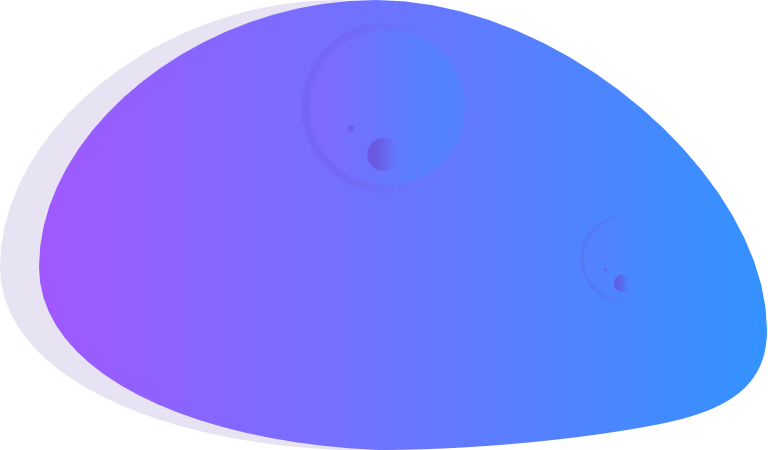
Write a Shadertoy shader that draws this background.

```glsl
const vec2 CANVAS = vec2(7.68, 4.5);
const vec3 PAPER = vec3(1.0);
const vec3 SHADOW = vec3(0.91, 0.89, 0.95);
const vec3 VIOLET = vec3(0.63, 0.345, 1.0);
const vec3 AZURE = vec3(0.20, 0.575, 1.0);
const vec3 INK = vec3(0.42, 0.25, 0.78);
const vec2 GRADIENT_SPAN = vec2(0.39, 7.67);
const vec2 SHADOW_SHIFT = vec2(-0.39, 0.0);
const float RIM_INNER = 0.91;
const float RIM_STRENGTH = 0.16;
const float BALL_STRENGTH = 0.55;
const vec2 BALL_OFFSET = vec2(-0.035, -0.55);
const float BALL_RADIUS = 0.195;
const vec2 DOT_OFFSET = vec2(-0.42, -0.245);
const float DOT_RADIUS = 0.037;
const int CURVES = 5;
const int STEPS = 20;

// Control points of the closed outline, three per cubic curve
const vec2 OUTLINE[16] = vec2[16](
    vec2(0.39, 1.83), vec2(0.39, 3.20), vec2(2.00, 4.50),
    vec2(3.76, 4.50), vec2(5.64, 4.50), vec2(7.67, 2.70),
    vec2(7.67, 1.20), vec2(7.67, 0.65), vec2(7.30, 0.40),
    vec2(6.60, 0.26), vec2(5.90, 0.12), vec2(4.80, 0.00),
    vec2(3.78, 0.00), vec2(1.90, 0.08), vec2(0.39, 0.78),
    vec2(0.39, 1.83));

// Bubbles: centre, radius, and where the rim fades out
const vec4 BUBBLES[2] = vec4[2](
    vec4(3.87, 3.425, 0.855, 0.60),
    vec4(6.24, 1.91, 0.44, 0.20));
// Gradient shift at the left and right side of each bubble
const vec2 BUBBLE_SHIFT[2] = vec2[2](vec2(-0.07, 0.14), vec2(-0.06, 0.0));

vec2 cubic(vec2 a, vec2 b, vec2 c, vec2 d, float t) {
    float s = 1.0 - t;
    return s * s * s * a + 3.0 * s * t * (s * b + t * c) + t * t * t * d;
}

// Signed distance to the outline, negative inside
float blobDistance(vec2 p) {
    float nearest = 1e5;
    float side = 1.0;
    vec2 a = OUTLINE[0];
    for (int c = 0; c < CURVES; c++) {
        int k = 3 * c;
        for (int i = 1; i <= STEPS; i++) {
            vec2 b = cubic(OUTLINE[k], OUTLINE[k + 1], OUTLINE[k + 2],
                           OUTLINE[k + 3], float(i) / float(STEPS));
            vec2 edge = b - a;
            vec2 w = p - a;
            vec2 gap = w - edge * clamp(dot(w, edge) / dot(edge, edge), 0.0, 1.0);
            nearest = min(nearest, dot(gap, gap));
            bool crosses = (a.y > p.y) != (b.y > p.y);
            if (crosses && w.x < edge.x * w.y / edge.y) side = -side;
            a = b;
        }
    }
    return side * sqrt(nearest);
}

float coverage(float d, float pixel) {
    return clamp(0.5 - d / pixel, 0.0, 1.0);
}

vec3 ramp(float t) {
    return mix(VIOLET, AZURE, clamp(t, 0.0, 1.0));
}

// Tinted disc with a fading rim, a ball and a dot
vec3 addBubble(vec3 color, vec2 p, float t, vec4 bubble, vec2 shift, float pixel) {
    vec2 q = (p - bubble.xy) / bubble.z;
    float px = pixel / bubble.z;
    float r = length(q);
    float outer = coverage(r - 1.0, px);
    float inner = coverage(r - RIM_INNER, px);

    float across = smoothstep(-0.9, 0.6, q.x);
    color = mix(color, ramp(t + mix(shift.x, shift.y, across)), inner);

    float rimFade = 1.0 - smoothstep(-0.6, bubble.w, q.x);
    color = mix(color, INK, (outer - inner) * rimFade * RIM_STRENGTH);

    vec2 b = q - BALL_OFFSET;
    float ballFade = 1.0 - smoothstep(-0.8, 1.0, b.x / BALL_RADIUS);
    float ball = coverage(length(b) - BALL_RADIUS, px);
    color = mix(color, INK, ball * ballFade * BALL_STRENGTH);

    float dotMask = coverage(length(q - DOT_OFFSET) - DOT_RADIUS, px);
    return mix(color, INK, dotMask * 0.4);
}

void mainImage(out vec4 fragColor, in vec2 fragCoord) {
    float pixel = CANVAS.y / iResolution.y;
    vec2 p = (fragCoord - 0.5 * iResolution.xy) * pixel + 0.5 * CANVAS;

    // Shadow shape behind the main one
    float shadow = coverage(blobDistance(p - SHADOW_SHIFT), pixel);
    vec3 color = mix(PAPER, SHADOW, shadow);

    // Main shape and its bubbles
    float t = (p.x - GRADIENT_SPAN.x) / (GRADIENT_SPAN.y - GRADIENT_SPAN.x);
    vec3 body = ramp(t);
    for (int i = 0; i < 2; i++) {
        body = addBubble(body, p, t, BUBBLES[i], BUBBLE_SHIFT[i], pixel);
    }
    color = mix(color, body, coverage(blobDistance(p), pixel));

    fragColor = vec4(color, 1.0);
}
```
